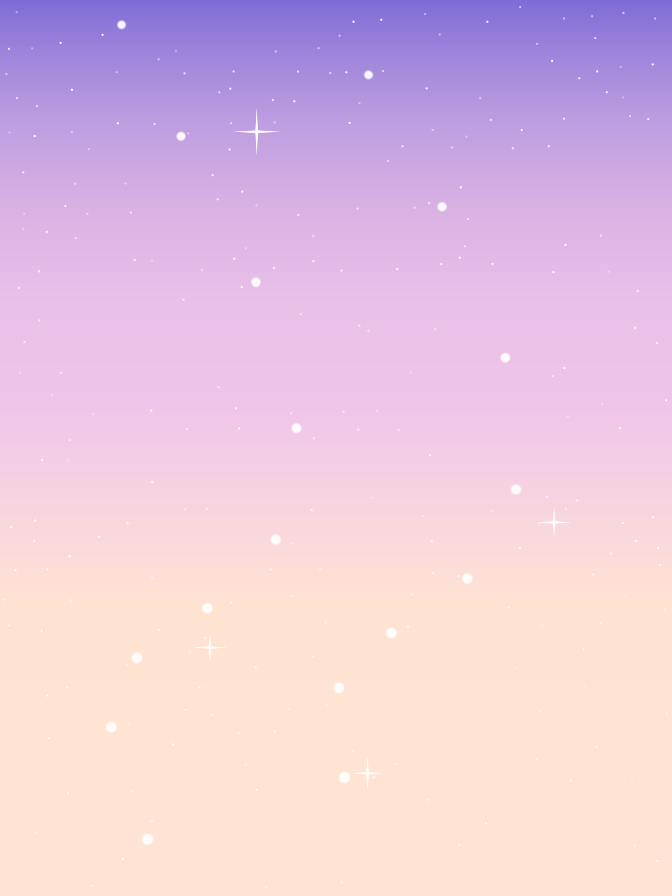
Reproduce this background procedurally as a WebGL 2 fragment shader.

```glsl
#version 300 es
precision highp float;
// A pastel dusk sky fading from violet through pink to peach.
// Linear colour bands lie below hashed star dust, a winding
// zigzag of soft round stars and four thin cross sparkles.
uniform vec2 u_resolution;
out vec4 outColor;

float hash(vec2 cell) {
    return fract(sin(dot(cell, vec2(127.1, 311.7))) * 43758.5453);
}

// Blend on to the next colour between two depths
vec3 band(vec3 below, vec3 color, float start, float end, float depth) {
    return mix(below, color, clamp((depth - start) / (end - start), 0.0, 1.0));
}

vec3 sky(float depth) {
    vec3 c = vec3(0.50, 0.42, 0.84);
    c = band(c, vec3(0.62, 0.52, 0.86), 0.00, 0.06, depth);
    c = band(c, vec3(0.735, 0.61, 0.88), 0.06, 0.13, depth);
    c = band(c, vec3(0.84, 0.69, 0.89), 0.13, 0.22, depth);
    c = band(c, vec3(0.91, 0.75, 0.91), 0.22, 0.33, depth);
    c = band(c, vec3(0.94, 0.77, 0.92), 0.33, 0.45, depth);
    c = band(c, vec3(0.965, 0.83, 0.88), 0.45, 0.56, depth);
    c = band(c, vec3(1.00, 0.89, 0.82), 0.56, 0.68, depth);
    return band(c, vec3(1.00, 0.895, 0.835), 0.68, 0.90, depth);
}

// Soft-edged disc
float disc(vec2 offset, float radius, float blur) {
    return 1.0 - smoothstep(radius - blur, radius + blur, length(offset));
}

// One possible tiny star in each grid cell, thinning with depth
float starDust(vec2 p, float cells, float density, float radius, float pixel) {
    vec2 cell = floor(p * cells);
    vec2 jitter = vec2(hash(cell + 17.3), hash(cell + 41.9));
    vec2 center = (cell + 0.12 + 0.76 * jitter) / cells;
    float present = step(hash(cell), density * mix(1.2, 0.6, p.y));
    float shine = mix(0.35, 1.0, hash(cell + 73.1));
    return present * shine * disc(p - center, radius, 0.6 * pixel);
}

// Cross with arms that taper to a point
float sparkle(vec2 offset, float arm, float pixel) {
    vec2 a = abs(offset);
    float along = max(a.x, a.y);
    float halfWidth = 0.0016 * (1.0 - along / arm);
    float edge = 0.5 * pixel;
    float ray = 1.0 - smoothstep(halfWidth - edge, halfWidth + edge, min(a.x, a.y));
    return ray * (1.0 - smoothstep(arm - pixel, arm, along));
}

void main() {
    // Centred x, and depth measured downward from the top
    vec2 p = vec2(gl_FragCoord.x - 0.5 * u_resolution.x,
                  u_resolution.y - gl_FragCoord.y) / u_resolution.y;
    float pixel = 1.0 / u_resolution.y;

    // Star dust in a bright and a faint layer
    float light = starDust(p, 32.0, 0.36, 0.0012, pixel);
    light = max(light, 0.5 * starDust(p + 3.7, 39.0, 0.25, 0.0008, pixel));

    // Round stars step from side to side along a winding path
    for (int i = 0; i < 17; i++) {
        float n = float(i);
        float side = i % 2 == 0 ? -0.124 : 0.124;
        vec2 center = vec2(-0.023 + side + 0.104 * sin(0.42 * (n - 2.6)),
                           0.091 + 0.056 * n + 0.065 * sin(0.45 * (n - 4.0)));
        float radius = mix(0.0046, 0.0062, center.y);
        light = max(light, 0.92 * disc(p - center, radius, 0.0012 + 0.3 * pixel));
    }

    // Cross sparkles
    light = max(light, sparkle(p - vec2(-0.0885, 0.147), 0.026, pixel));
    light = max(light, 0.85 * sparkle(p - vec2(0.2435, 0.583), 0.018, pixel));
    light = max(light, 0.85 * sparkle(p - vec2(-0.1406, 0.7227), 0.018, pixel));
    light = max(light, 0.85 * sparkle(p - vec2(0.0352, 0.863), 0.018, pixel));

    outColor = vec4(mix(sky(p.y), vec3(1.0), light), 1.0);
}
```
